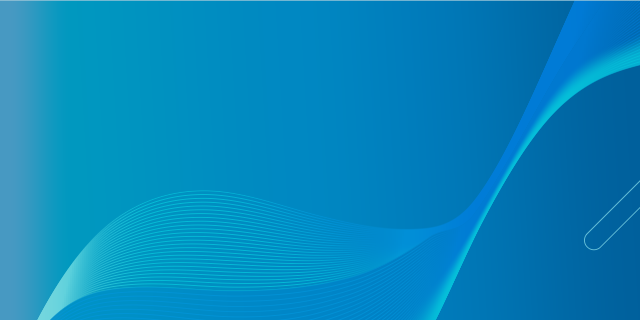
This background is drawn by a Shadertoy shader. Its source:

```glsl
// Ribbons of fine cyan and blue lines sweep over a teal to navy gradient.
// Three smooth rails bound two ribbons; each is split into evenly spaced
// strands by its normalised height, and a capsule outline sits at the right.

#define UPPER_STRANDS 26.0
#define LOWER_STRANDS 38.0
#define STRAND_HALF_WIDTH 0.0014
#define GRADIENT_TILT 0.06
#define CAPSULE_START vec2(1.856, 0.249)
#define CAPSULE_RADIUS 0.0295
#define CYAN vec3(0.02, 0.77, 0.86)
#define BLUE vec3(0.0, 0.49, 0.86)
#define MINT vec3(0.48, 0.86, 0.88)

// Cubic span between knots (x, height, slope), straight beyond its ends.
float span(float x, vec3 a, vec3 b) {
    float w = b.x - a.x;
    float s = clamp((x - a.x) / w, 0.0, 1.0);
    float r = 1.0 - s;
    float curve = a.y * r * r * (1.0 + 2.0 * s) + b.y * s * s * (3.0 - 2.0 * s)
                + w * s * r * (a.z * r - b.z * s);
    return curve + a.z * min(x - a.x, 0.0) + b.z * max(x - b.x, 0.0);
}

float topRail(float x) {
    vec3 rise = vec3(0.365, 0.318, 0.70), crest = vec3(0.638, 0.404, 0.0);
    vec3 fall = vec3(1.0, 0.325, -0.25), dip = vec3(1.30, 0.283, 0.05);
    vec3 climb = vec3(1.484, 0.375, 1.3);
    if (x < rise.x) return span(x, vec3(0.117, 0.0, 1.9), rise);
    if (x < crest.x) return span(x, rise, crest);
    if (x < fall.x) return span(x, crest, fall);
    if (x < dip.x) return span(x, fall, dip);
    if (x < climb.x) return span(x, dip, climb);
    return span(x, climb, vec3(1.797, 1.0, 2.2));
}

float middleRail(float x) {
    vec3 shelf = vec3(0.39, 0.10, 0.08), sag = vec3(0.73, 0.091, 0.0);
    vec3 lift = vec3(1.094, 0.133, 0.27), neck = vec3(1.34, 0.258, 0.70);
    vec3 climb = vec3(1.484, 0.335, 1.4);
    if (x < shelf.x) return span(x, vec3(0.156, 0.0, 1.0), shelf);
    if (x < sag.x) return span(x, shelf, sag);
    if (x < lift.x) return span(x, sag, lift);
    if (x < neck.x) return span(x, lift, neck);
    if (x < climb.x) return span(x, neck, climb);
    return span(x, climb, vec3(1.797, 0.86, 1.5));
}

float bottomRail(float x) {
    vec3 below = vec3(1.0, -0.45, 0.8), entry = vec3(1.362, 0.0, 2.0);
    vec3 climb = vec3(1.51, 0.31, 1.9), bend = vec3(1.72, 0.635, 1.1);
    if (x < below.x) return span(x, vec3(0.156, -0.35, 0.0), below);
    if (x < entry.x) return span(x, below, entry);
    if (x < climb.x) return span(x, entry, climb);
    if (x < bend.x) return span(x, climb, bend);
    return span(x, bend, vec3(2.0, 0.797, 0.25));
}

// Coverage of lines at whole phases, fading to an even tone when crowded.
float strands(float phase) {
    float pixel = max(length(vec2(dFdx(phase), dFdy(phase))), 1e-4);
    float halfWidth = STRAND_HALF_WIDTH * pixel * iResolution.y;
    float d = abs(fract(phase + 0.5) - 0.5);
    float line = clamp((halfWidth - d) / pixel + 0.5, 0.0, 1.0);
    return mix(line, min(2.0 * halfWidth, 1.0), smoothstep(0.3, 0.7, pixel));
}

vec3 backdrop(vec2 p) {
    float x = p.x + GRADIENT_TILT * (p.y - 0.5);
    vec3 c = mix(vec3(0.0, 0.60, 0.75), vec3(0.0, 0.53, 0.76), smoothstep(0.1, 1.05, x));
    c = mix(c, vec3(0.0, 0.485, 0.735), smoothstep(0.95, 1.4, x));
    c = mix(c, vec3(0.0, 0.375, 0.61), smoothstep(1.25, 2.05, x));
    return mix(vec3(0.28, 0.60, 0.76), c, smoothstep(0.02, 0.23, p.x));
}

float capsuleOutline(vec2 p) {
    vec2 q = p - CAPSULE_START;
    vec2 axis = vec2(0.70711);
    return abs(length(q - axis * max(dot(q, axis), 0.0)) - CAPSULE_RADIUS);
}

void mainImage(out vec4 fragColor, in vec2 fragCoord) {
    float pixel = 1.0 / iResolution.y;
    vec2 p = fragCoord * pixel;
    p.x *= 2.0 * iResolution.y / iResolution.x;
    vec3 color = backdrop(p);

    // Normalised heights within each ribbon
    float top = topRail(p.x), middle = middleRail(p.x), bottom = bottomRail(p.x);
    float upper = (p.y - middle) / max(top - middle, 0.008);
    float lower = (p.y - bottom) / max(middle - bottom, 0.008);
    float across = clamp((p.y - bottom) / max(top - bottom, 0.008), 0.0, 1.0);
    float upperLines = strands(upper * UPPER_STRANDS);
    float lowerLines = strands(lower * LOWER_STRANDS);
    float belowTop = smoothstep(-pixel, pixel, top + STRAND_HALF_WIDTH - p.y);
    float aboveMiddle = smoothstep(-pixel, pixel, p.y - middle);
    float aboveBottom = smoothstep(-pixel, pixel, p.y - bottom);

    // Ribbon tints: mint at the left root, blue over cyan on the right
    float right = smoothstep(1.25, 1.5, p.x);
    float cyanEdge = 1.0 - smoothstep(0.04, mix(0.42, 0.16, smoothstep(1.6, 2.0, p.x)), across);
    vec3 leftTint = mix(MINT, CYAN, smoothstep(0.12, 0.5, p.x));
    leftTint = mix(leftTint, BLUE, smoothstep(0.9, 1.4, p.x + 0.3 * upper) * 0.7);
    vec3 upperTint = mix(leftTint, mix(BLUE, CYAN, cyanEdge), right);
    vec3 lowerTint = mix(mix(BLUE, CYAN, 0.35), BLUE, right);
    lowerTint = mix(lowerTint, CYAN, cyanEdge);

    // Translucent body, then the strands
    float ribbon = belowTop * aboveBottom;
    float body = mix(0.22 * (1.0 - aboveMiddle), 0.32, right);
    color = mix(color, BLUE, ribbon * body);
    color = mix(color, CYAN, ribbon * cyanEdge * 0.75 * smoothstep(1.2, 1.4, p.x));
    float root = (1.0 - smoothstep(0.12, 0.32, p.x)) * aboveMiddle;
    color = mix(color, MINT, ribbon * root * 0.45);
    color = mix(color, upperTint, ribbon * aboveMiddle * upperLines * 0.85);
    color = mix(color, lowerTint, ribbon * (1.0 - aboveMiddle) * lowerLines * 0.7);

    // Capsule outline and the pale top border
    float outline = clamp((STRAND_HALF_WIDTH - capsuleOutline(p)) / pixel + 0.5, 0.0, 1.0);
    color = mix(color, vec3(0.45, 0.80, 0.88), outline * 0.9);
    color = mix(color, vec3(0.62, 0.78, 0.85), smoothstep(0.996, 0.999, p.y) * 0.8);
    fragColor = vec4(color, 1.0);
}
```
